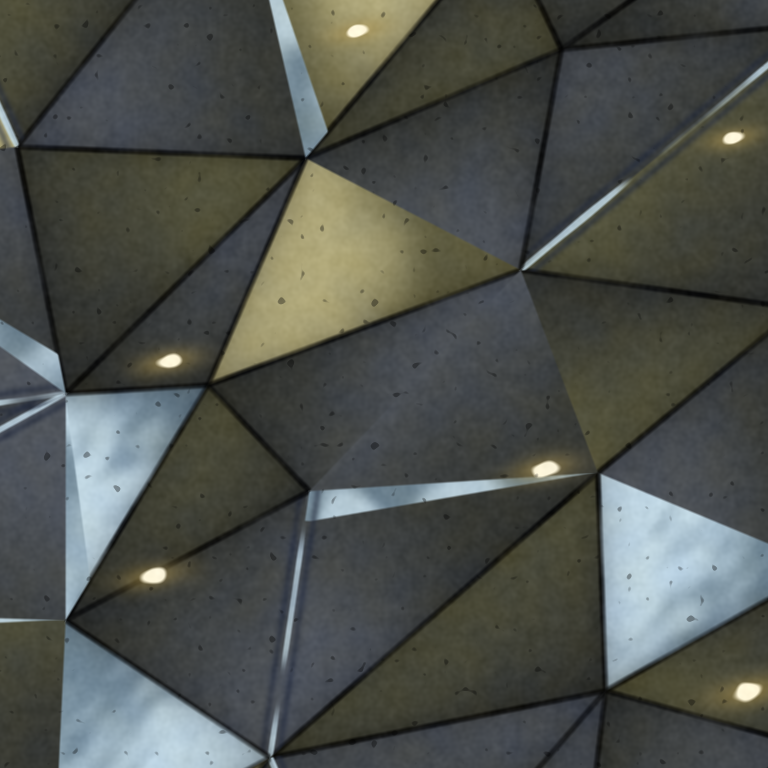
This texture is drawn by a WebGL 2 fragment shader. Its source:

```glsl
#version 300 es
precision highp float;
// Dark crumpled metal facets with pale blue reflections, bevelled creases and warm glints.
uniform vec2 u_resolution;
out vec4 fragColor;

const vec2 CELL = vec2(0.37, 0.28);
const vec3 PALE_BLUE = vec3(0.76, 0.85, 0.90);

vec2 hash2(vec2 p) {
  vec3 a = fract((p.xyx + 17.0) * vec3(0.1031, 0.1030, 0.0973));
  a += dot(a, a.yzx + 33.33);
  return fract((a.xx + a.yz) * a.zy);
}

float cornerSlope(vec2 i, vec2 f, vec2 corner) {
  return dot(hash2(i + corner) * 2.0 - 1.0, f - corner);
}

float gradientNoise(vec2 p) {
  vec2 i = floor(p), f = p - i;
  vec2 u = f * f * f * (f * (f * 6.0 - 15.0) + 10.0);
  float low = mix(cornerSlope(i, f, vec2(0, 0)), cornerSlope(i, f, vec2(1, 0)), u.x);
  float high = mix(cornerSlope(i, f, vec2(0, 1)), cornerSlope(i, f, vec2(1, 1)), u.x);
  return mix(low, high, u.y);
}

mat2 rotation(float angle) {
  float c = cos(angle), s = sin(angle);
  return mat2(c, s, -s, c);
}

// Grid vertex moved within a disc small enough to keep triangles unflipped.
vec2 meshVertex(vec2 id) {
  vec2 h = hash2(id);
  float angle = 6.2832 * h.x;
  return (id + 0.34 * sqrt(h.y) * vec2(cos(angle), sin(angle))) * CELL;
}

float sideDistance(vec2 p, vec2 a, vec2 b) {
  vec2 e = b - a, r = p - a;
  return (e.x * r.y - e.y * r.x) / length(e);
}

// Reflection on one facet: a directional gradient in one of four materials.
vec3 facetColor(vec2 p, vec2 center, float material, vec2 h) {
  float angle = 6.2832 * h.x;
  float slope = dot(p - center, vec2(cos(angle), sin(angle)));
  slope += 0.05 * gradientNoise(p * 8.0 + h * 20.0);
  if (material < 0.075) {
    float streak = 0.12 * gradientNoise(rotation(-0.7) * p * vec2(14.0, 30.0));
    return mix(vec3(0.44, 0.53, 0.59), PALE_BLUE, smoothstep(-0.13, 0.05, slope + streak));
  }
  if (material > 0.89)
    return mix(vec3(0.37, 0.36, 0.25), vec3(0.70, 0.67, 0.49), smoothstep(-0.13, 0.03, slope));
  vec3 tint = h.y < 0.5 ? vec3(0.35, 0.345, 0.245) : vec3(0.31, 0.33, 0.36);
  return mix(vec3(0.21, 0.217, 0.20), tint, smoothstep(-0.14, 0.17, slope));
}

// Each shared edge is a dark crease, a bright bevel, a pale wedge or plain.
vec3 drawEdge(vec3 col, vec2 p, vec2 a, vec2 b, vec2 key, bool wedgeSide) {
  vec2 e = b - a;
  float along = clamp(dot(p - a, e) / dot(e, e), 0.0, 1.0);
  float d = length(p - a - e * along);
  float kind = hash2(key + 70.0).x;
  float wear = gradientNoise(p * 11.0 + key);
  if (kind < 0.45) {
    col *= 1.0 - 0.22 * exp(-d * 45.0);
    col *= 1.0 - (0.6 + 0.5 * wear) * (1.0 - smoothstep(0.001, 0.006, d));
  } else if (kind < 0.66) {
    float fringe = (d - 0.011) / 0.005;
    col = mix(col, vec3(0.13, 0.16, 0.23), 0.5 * exp(-fringe * fringe));
    float width = 0.0035 + 0.003 * wear;
    float shine = smoothstep(-0.35, 0.1, wear);
    col = mix(col, PALE_BLUE, 0.85 * shine * (1.0 - smoothstep(width - 0.002, width + 0.002, d)));
  } else if (kind > 0.88 && wedgeSide) {
    float width = 0.04 * along;
    vec3 sheen = mix(vec3(0.44, 0.53, 0.59), PALE_BLUE, smoothstep(-0.2, 0.25, wear));
    col = mix(col, sheen, 0.9 * (1.0 - smoothstep(width - 0.003, width + 0.001, d)));
  }
  return col;
}

// Blend every triangle that covers the point.
vec3 facets(vec2 p) {
  vec4 sum = vec4(0.0);
  for (int n = 0; n < 9; n++) {
    vec2 cell = floor(p / CELL) + vec2(n % 3 - 1, n / 3 - 1);
    bool flip = hash2(cell + 40.0).x < 0.3;
    for (int t = 0; t < 2; t++) {
      vec2 ia = cell + vec2(flip && t == 1 ? 1 : 0, 0);
      vec2 ib = cell + vec2(1, t);
      vec2 ic = cell + vec2(t == 0 && !flip ? 1 : 0, 1);
      vec2 a = meshVertex(ia), b = meshVertex(ib), c = meshVertex(ic);
      float inside = min(sideDistance(p, a, b), min(sideDistance(p, b, c), sideDistance(p, c, a)));
      float cover = smoothstep(-0.002, 0.002, inside);
      if (cover <= 0.0) continue;
      float material = fract(dot(cell, vec2(0.7549, 0.5698)) + 0.5 * float(t));
      vec3 col = facetColor(p, (a + b + c) / 3.0, material, hash2(cell * 2.0 + float(t) + 90.0));
      col = drawEdge(col, p, a, b, ia + ib, t == 1);
      col = drawEdge(col, p, b, c, ib + ic, t == 1);
      col = drawEdge(col, p, c, a, ic + ia, t == 1);
      sum += vec4(col, 1.0) * cover;
    }
  }
  return sum.rgb / sum.a;
}

void main() {
  vec2 uv = gl_FragCoord.xy / u_resolution;
  vec3 col = facets(rotation(-0.1) * (uv - 0.5) + 0.5);

  // Warm lamp glints with soft golden halos
  for (int i = 0; i < 6; i++) {
    vec2 center = fract(vec2(0.7549, 0.5698) * float(i) + vec2(0.2, 0.25));
    vec2 q = rotation(-0.2) * (uv - center) / mix(0.4, 1.0, hash2(vec2(i, 5)).x);
    float halo = exp(-dot(q / vec2(0.08, 0.03), q / vec2(0.08, 0.03)));
    float core = length(q / vec2(0.036, 0.02)) + 0.4 * gradientNoise(uv * 45.0);
    col = mix(col, vec3(0.66, 0.57, 0.32), 0.6 * halo);
    col = mix(col, vec3(1.0, 0.97, 0.86), 1.0 - smoothstep(0.6, 1.0, core));
  }

  // Mottled grain and dark pits
  col += vec3(0.02, 0.01, -0.02) * gradientNoise(uv * 22.0);
  col += 0.035 * gradientNoise(uv * 60.0) + 0.03 * gradientNoise(uv * 140.0);
  col *= 1.0 - 0.35 * smoothstep(0.36, 0.52, gradientNoise(uv * 75.0 + 9.0));
  fragColor = vec4(clamp(col, 0.0, 1.0), 1.0);
}
```
